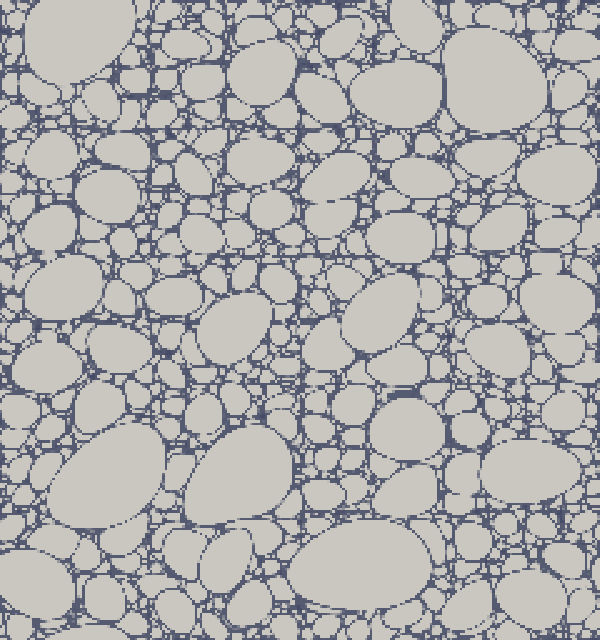
Give the GLSL for this texture, as a Shadertoy shader.

```glsl
const vec3 STONE = vec3(0.79, 0.78, 0.75);
const vec3 GROUT = vec3(0.335, 0.355, 0.445);
const vec3 GROUT_DEEP = vec3(0.27, 0.29, 0.40);
const vec2 SHEET = vec2(0.9375, 1.0);     // tile size, in canvas heights
const vec2 BLOCKS = vec2(240.0, 256.0);   // coarse grid that steps the outlines
const vec2 COARSE_CELLS = vec2(4.0, 5.0); // cells of the largest stones
const int LAYERS = 5;                     // each layer halves the stone size
const float JITTER = 0.55;
const float GAP = 0.0027;                 // joint width between stones
const float ROUNDING = 0.2;               // corner rounding, in cells
const float SOFTNESS = 0.00045;
const float MAX_TILT = 1.15;
const float MAX_STRETCH = 1.32;
const float LUMPINESS = 0.045;

float hash(vec2 p) {
    return fract(sin(dot(p, vec2(127.1, 311.7))) * 43758.5453);
}

float smoothMax(float a, float b, float k) {
    float h = max(k - abs(a - b), 0.0) / k;
    return max(a, b) + 0.25 * k * h * h;
}

// Signed distance to a tilted, slightly lumpy ellipse
float pebble(vec2 q, float radius, float tilt, float stretch, float phase) {
    float c = cos(tilt), s = sin(tilt);
    q = vec2(c * q.x + s * q.y, c * q.y - s * q.x);
    q *= vec2(1.0 / stretch, stretch);
    float angle = atan(q.y, q.x + 1e-6);
    return length(q) - radius * (1.0 + LUMPINESS * cos(3.0 * angle + phase));
}

// One wrapping layer of jittered stones, parted where neighbours meet
float pebbleLayer(vec2 uv, vec2 cells, float layer) {
    vec2 cellSize = SHEET / cells;
    vec2 home = floor(uv * cells);
    float fill = min(0.5 * layer, 1.0);
    float smallest = mix(0.23, 0.38, fill);
    float largest = mix(0.46, 0.56, fill);
    float nearest = 1e3, second = 1e3;
    for (int y = -1; y <= 1; y++) {
        for (int x = -1; x <= 1; x++) {
            vec2 cell = home + vec2(x, y);
            vec2 seed = mod(cell, cells) + 53.0 * layer;
            vec2 shift = vec2(hash(seed + 0.13), hash(seed + 0.37)) - 0.5;
            vec2 center = (cell + 0.5 + JITTER * shift) * cellSize;
            float size = hash(seed + 0.59);
            float radius = cellSize.y * mix(smallest, largest, size * size);
            float tilt = MAX_TILT * (2.0 * hash(seed + 0.71) - 1.0);
            float stretch = mix(1.03, MAX_STRETCH, hash(seed + 0.83));
            float d = pebble(uv * SHEET - center, radius, tilt, stretch,
                             6.2832 * hash(seed + 0.97));
            second = min(second, max(nearest, d));
            nearest = min(nearest, d);
        }
    }
    float parting = 0.5 * (nearest - second + GAP);
    return smoothMax(nearest, parting, ROUNDING * cellSize.y);
}

// Large stones first; smaller ones fill the room that is left
float pebbleField(vec2 uv) {
    vec2 cells = COARSE_CELLS;
    float field = pebbleLayer(uv, cells, 0.0);
    for (int i = 1; i < LAYERS; i++) {
        cells *= 2.0;
        float d = pebbleLayer(uv, cells, float(i));
        d = smoothMax(d, GAP - field, ROUNDING * SHEET.y / cells.y);
        field = min(field, d);
    }
    return field;
}

void mainImage(out vec4 fragColor, in vec2 fragCoord) {
    vec2 uv = fragCoord / iResolution.xy;
    uv = (floor(uv * BLOCKS) + 0.5) / BLOCKS;
    float d = pebbleField(uv);

    // Joints darken toward the middle of the wider pockets
    vec3 grout = mix(GROUT, GROUT_DEEP, smoothstep(0.0012, 0.0045, d));
    vec3 color = mix(STONE, grout, smoothstep(-SOFTNESS, SOFTNESS, d));
    fragColor = vec4(color, 1.0);
}
```
